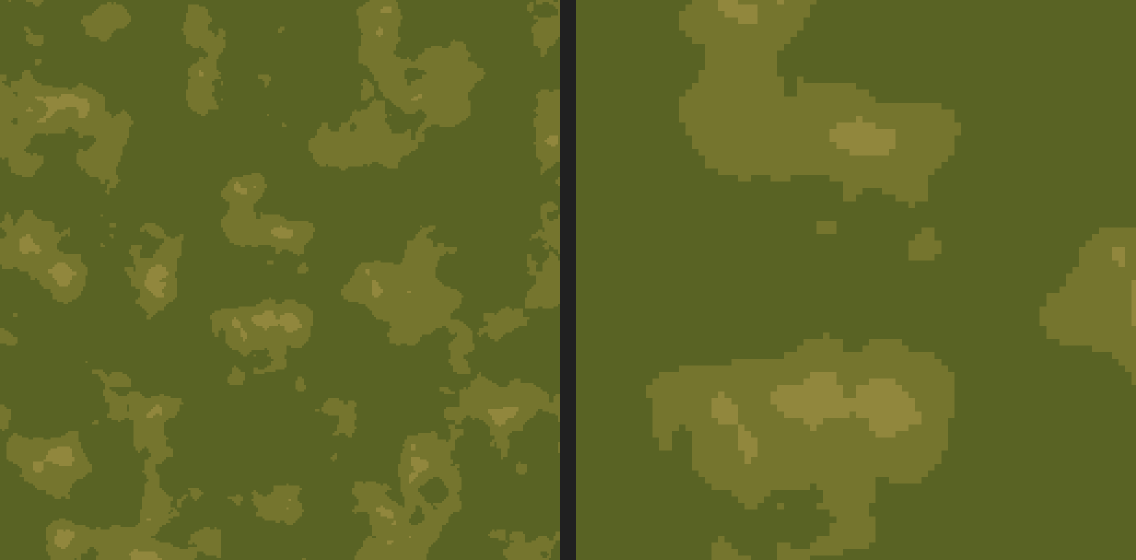
Left: the whole. Right: its middle third, enlarged.
This texture is drawn by a WebGL 1 fragment shader. Its source:

```glsl
precision highp float;

uniform vec2 u_resolution;

const vec3 MOSS  = vec3(0.35, 0.39, 0.14);
const vec3 OLIVE = vec3(0.46, 0.46, 0.18);
const vec3 STRAW = vec3(0.57, 0.53, 0.24);

const float GRID = 256.0;        // square cells across the canvas
const float PATCH_FREQ = 12.8;   // noise lattice cells across the canvas
const float GAIN = 0.5;          // strength of each finer octave
const float OLIVE_LEVEL = 0.577; // noise height where olive begins
const float STRAW_LEVEL = 0.768; // noise height where straw begins
const int OCTAVES = 4;
const int SUBSAMPLES = 2;        // per axis, smooths the cell edges

float hash(vec2 p) {
  vec3 q = fract(vec3(p.xyx) * 0.1031);
  q += dot(q, q.yzx + 33.33);
  return fract((q.x + q.y) * q.z);
}

float valueNoise(vec2 p) {
  vec2 cell = floor(p);
  vec2 f = fract(p);
  vec2 w = f * f * (3.0 - 2.0 * f);
  float low = mix(hash(cell), hash(cell + vec2(1.0, 0.0)), w.x);
  float high = mix(hash(cell + vec2(0.0, 1.0)), hash(cell + vec2(1.0)), w.x);
  return mix(low, high, w.y);
}

// Layered noise, normalised to 0..1
float patchHeight(vec2 p) {
  float sum = 0.0;
  float total = 0.0;
  float weight = 1.0;
  for (int i = 0; i < OCTAVES; i++) {
    sum += weight * valueNoise(p);
    total += weight;
    weight *= GAIN;
    p = p * 2.0 + vec2(37.3, 71.7);
  }
  return sum / total;
}

// One flat colour per grid cell
vec3 camouflage(vec2 uv) {
  vec2 cellCentre = (floor(uv * GRID) + 0.5) / GRID;
  float height = patchHeight(cellCentre * PATCH_FREQ + vec2(19.4, 53.6));
  vec3 color = mix(MOSS, OLIVE, step(OLIVE_LEVEL, height));
  return mix(color, STRAW, step(STRAW_LEVEL, height));
}

void main() {
  vec3 color = vec3(0.0);
  float n = float(SUBSAMPLES);
  for (int y = 0; y < SUBSAMPLES; y++) {
    for (int x = 0; x < SUBSAMPLES; x++) {
      vec2 offset = (vec2(float(x), float(y)) + 0.5) / n - 0.5;
      color += camouflage((gl_FragCoord.xy + offset) / u_resolution.y);
    }
  }
  gl_FragColor = vec4(color / (n * n), 1.0);
}
```
